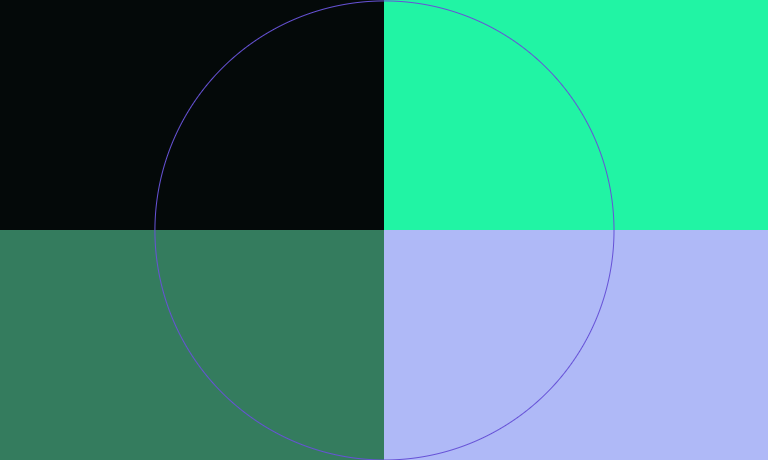
Write a Shadertoy shader that draws this background.

```glsl
// Four flat colour quadrants meeting at the canvas centre, with a hairline
// ring that nearly touches the top and bottom edges. Each edge is a signed
// distance turned into pixel coverage, so it stays smooth at any size.

#define BLACK       vec3(0.016, 0.035, 0.035)
#define MINT        vec3(0.130, 0.955, 0.645)
#define FOREST      vec3(0.205, 0.485, 0.370)
#define LILAC       vec3(0.685, 0.725, 0.970)
#define RING_COLOR  vec3(0.400, 0.320, 0.840)
#define RING_CENTER vec2(0.001, -0.001)
#define RING_RADIUS 0.499
#define RING_WIDTH  0.0022

// Share of a pixel on the positive side of an edge
float coverage(float dist, float pixel) {
    return clamp(dist / pixel + 0.5, 0.0, 1.0);
}

void mainImage(out vec4 fragColor, in vec2 fragCoord) {
    // Centred coordinates, with the canvas height as one unit
    float pixel = 1.0 / iResolution.y;
    vec2 p = (fragCoord - 0.5 * iResolution.xy) * pixel;

    // Quadrants
    float right = coverage(p.x, pixel);
    float upper = coverage(p.y, pixel);
    vec3 color = mix(mix(FOREST, LILAC, right), mix(BLACK, MINT, right), upper);

    // Thin ring
    float ringDist = abs(length(p - RING_CENTER) - RING_RADIUS);
    float ring = coverage(0.5 * RING_WIDTH - ringDist, pixel);
    color = mix(color, RING_COLOR, ring);

    fragColor = vec4(color, 1.0);
}
```
